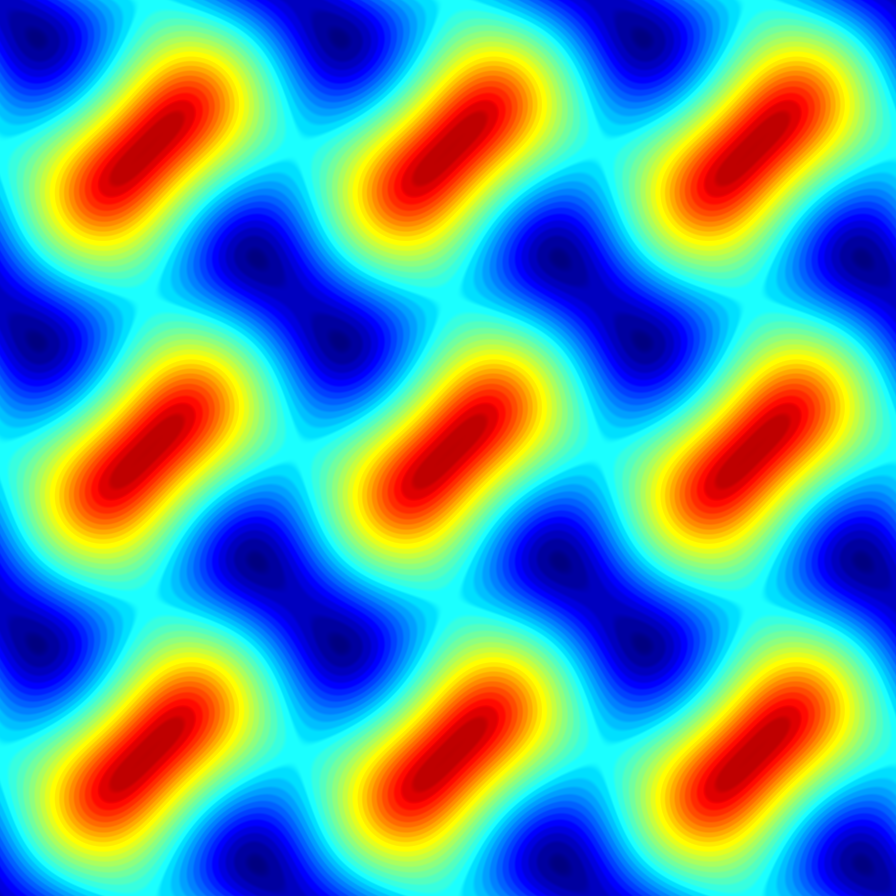
Give the GLSL for this pattern, as a Shadertoy shader.

```glsl
const float TAU = 6.2831853;
const float PERIOD = 0.338;               // size of one repeat, in canvas units
const vec2 PEAK = vec2(0.502, 0.496);     // centre of the middle warm cell
const float SHEAR = 1.25;                 // stretches cells along the diagonals
const float ASYMMETRY = 0.28;             // rounds the peaks, splits the troughs
const float MID_LEVEL = 0.42;
const float GAIN = 0.18;
const float CUBIC_GAIN = 0.01;
const float BANDS = 32.0;                 // faint colour steps
const float BAND_SOFTNESS = 0.25;         // half width of each step, in bands

// Doubly periodic height: peaks lean right, troughs lean left
float waveField(vec2 phase) {
    vec2 c = cos(phase);
    vec2 s = sin(phase);
    return c.x + c.y + SHEAR * s.x * s.y + ASYMMETRY * c.x * c.y;
}

// Split a level into softly joined bands
float softBands(float level) {
    float x = level * BANDS;
    float edge = smoothstep(0.5 - BAND_SOFTNESS, 0.5 + BAND_SOFTNESS, fract(x));
    return (floor(x) + edge) / BANDS;
}

// Navy, blue, cyan, yellow, red, maroon
vec3 heatRamp(float t) {
    float red = min((t - 0.345) / 0.28, (1.125 - t) * 4.0);
    float green = min((t - 0.125) * 4.0, (0.885 - t) * 4.0);
    float blue = min((t + 0.125) * 4.0, (0.625 - t) * 4.0);
    return clamp(vec3(red, green, blue), 0.0, 1.0);
}

void mainImage(out vec4 fragColor, in vec2 fragCoord) {
    vec2 uv = fragCoord / iResolution.xy;
    float height = waveField((uv - PEAK) * TAU / PERIOD);

    // Height to colour level, slightly steeper at the extremes
    float level = MID_LEVEL + height * (GAIN + CUBIC_GAIN * height * height);
    fragColor = vec4(heatRamp(softBands(level)), 1.0);
}
```
